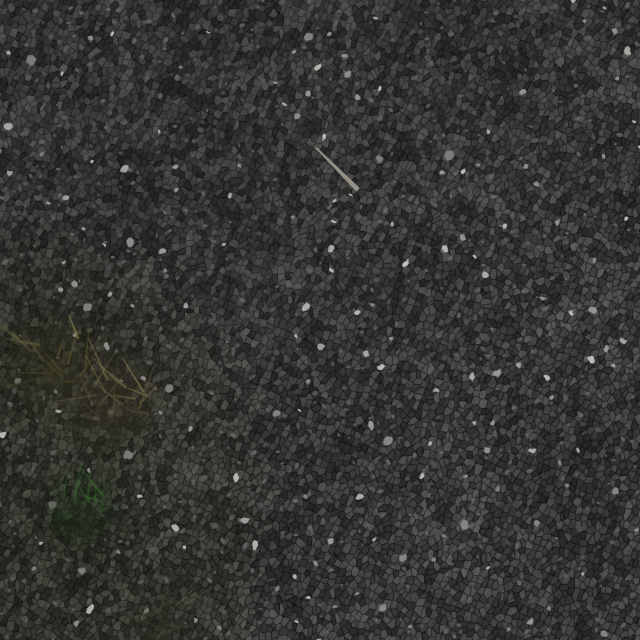
This texture is drawn by a WebGL 1 fragment shader. Its source:

```glsl
precision highp float;
// Dark worn asphalt with pale stone chips, a dry straw and a few tufts of grass.
uniform vec2 u_resolution;

vec2 hash2(vec2 p) {
  vec3 q = fract(p.xyx * vec3(0.1031, 0.1030, 0.0973));
  q += dot(q, q.yzx + 33.33);
  return fract((q.xx + q.yz) * q.zy);
}

float gradientNoise(vec2 p) {
  vec2 i = floor(p), f = fract(p);
  vec2 u = f * f * (3.0 - 2.0 * f);
  vec2 o = vec2(0.0, 1.0);
  float a = dot(hash2(i) - 0.5, f);
  float b = dot(hash2(i + o.yx) - 0.5, f - o.yx);
  float c = dot(hash2(i + o.xy) - 0.5, f - o.xy);
  float d = dot(hash2(i + o.yy) - 0.5, f - o.yy);
  return 2.0 * mix(mix(a, b, u.x), mix(c, d, u.x), u.y);
}

vec2 rotate(vec2 p, float angle) {
  float c = cos(angle), s = sin(angle);
  return vec2(c * p.x - s * p.y, s * p.x + c * p.y);
}

// Packed gravel: x is the random shade of a grain, y the distance to its crack.
vec2 gravel(vec2 p) {
  vec2 cell = floor(p), f = fract(p);
  float nearest = 8.0, second = 8.0, shade = 0.0;
  for (int y = -1; y <= 1; y++) {
    for (int x = -1; x <= 1; x++) {
      vec2 o = vec2(float(x), float(y));
      float d = length(o + 0.1 + 0.8 * hash2(cell + o) - f);
      if (d < nearest) {
        second = nearest;
        nearest = d;
        shade = hash2(cell + o + 57.0).x;
      } else {
        second = min(second, d);
      }
    }
  }
  return vec2(shade, second - nearest);
}

// Scattered angular chips: x is coverage, y a random shade.
vec2 chips(vec2 p, float scale, float share, float radius) {
  p = p * scale + 0.12 * gradientNoise(p * 120.0);
  vec2 cell = floor(p);
  vec2 pick = hash2(cell + scale), look = hash2(cell + 19.0 + scale);
  vec2 q = fract(p) - 0.5 - 0.46 * (hash2(cell + 71.0) - 0.5);
  q = rotate(q, 6.28 * look.x);
  q.x *= 1.0 + 0.7 * look.y;
  float d = max(max(abs(q.x), abs(q.y)), 0.72 * (abs(q.x) + abs(q.y)));
  float size = radius * mix(0.55, 1.25, pick.y * pick.y);
  float soft = 0.0016 * scale;
  return vec2((1.0 - smoothstep(size - soft, size + soft, d)) * step(pick.x, share), look.y);
}

// Coverage of a blade that tapers from a to b.
float blade(vec2 p, vec2 a, vec2 b, float width) {
  vec2 ab = b - a;
  float t = clamp(dot(p - a, ab) / dot(ab, ab), 0.0, 1.0);
  float d = length(p - a - ab * t) - width * (1.0 - 0.7 * t);
  return 1.0 - smoothstep(-0.001, 0.0016, d);
}

vec3 tuft(vec3 ground, vec2 p, vec2 centre, float size, vec3 leaf, float strength) {
  float shadow = exp(-dot(p - centre, p - centre) / (size * size));
  vec3 color = mix(ground, leaf * 0.48, 0.6 * shadow * strength);
  for (int i = 0; i < 20; i++) {
    vec2 h = hash2(vec2(float(i) * 3.7 + 1.0, centre.x * 310.0));
    vec2 g = hash2(vec2(float(i) * 5.3 + 9.0, centre.y * 270.0 + 4.0));
    vec2 root = centre + (h - 0.5) * size * vec2(1.5, 1.0);
    float angle = (g.x - 0.6) * 3.2;
    vec2 tip = root + size * mix(0.35, 1.0, g.y) * vec2(sin(angle), cos(angle));
    vec3 tint = leaf * mix(0.6, 1.4, h.y);
    color = mix(color, tint, blade(p, root, tip, 0.0017) * strength * mix(0.3, 0.85, h.x));
  }
  return color;
}

void main() {
  vec2 p = gl_FragCoord.xy / u_resolution.y;

  // Gravel bed, crisper toward the lower right
  float crisp = smoothstep(-0.5, 0.6, p.x - p.y);
  vec2 bend = 0.004 * vec2(gradientNoise(p * 45.0), gradientNoise(p * 45.0 + 31.0));
  vec2 grain = gravel(rotate(p + bend, 0.45) * vec2(105.0, 84.0));
  float tone = 0.148 + 0.15 * pow(grain.x, 1.2);
  tone *= mix(mix(0.74, 0.6, crisp), 1.04, smoothstep(0.0, 0.3, grain.y));
  tone += 0.06 * gradientNoise(rotate(p, 0.5) * vec2(190.0, 110.0));
  tone *= 1.0 + 0.2 * gradientNoise(p * 5.0) + 0.2 * gradientNoise(p * 17.0);
  tone += 0.018 * (crisp - 0.4);
  vec3 color = tone * vec3(1.0, 0.995, 0.975);

  // Soil stain at the lower left
  float soil = smoothstep(0.55, 0.1, length((p - vec2(0.06, 0.22)) * vec2(1.2, 1.0)));
  color *= mix(vec3(1.0), vec3(0.91, 0.92, 0.82), soil);

  // Dull grey chips, then bright ones
  vec2 dull = chips(rotate(p, 0.3), 57.0, 0.27, 0.24);
  color = mix(color, vec3(0.29 + 0.15 * dull.y), 0.8 * dull.x);
  vec2 bright = chips(rotate(p, -0.4) + 3.0, 29.0, 0.22, 0.17);
  color = mix(color, mix(0.5, 0.78, bright.y) * vec3(1.0, 0.99, 0.975), 0.95 * bright.x);

  // Grass and straw
  color = tuft(color, p, vec2(0.08, 0.435), 0.075, vec3(0.36, 0.36, 0.2), 0.85);
  color = tuft(color, p, vec2(0.18, 0.375), 0.07, vec3(0.4, 0.37, 0.24), 0.85);
  color = tuft(color, p, vec2(0.125, 0.195), 0.065, vec3(0.16, 0.29, 0.13), 0.75);
  color = tuft(color, p, vec2(0.26, 0.025), 0.07, vec3(0.27, 0.27, 0.18), 0.55);
  color = mix(color, vec3(0.58, 0.57, 0.53), blade(p, vec2(0.557, 0.706), vec2(0.495, 0.768), 0.0035));

  gl_FragColor = vec4(color, 1.0);
}
```
